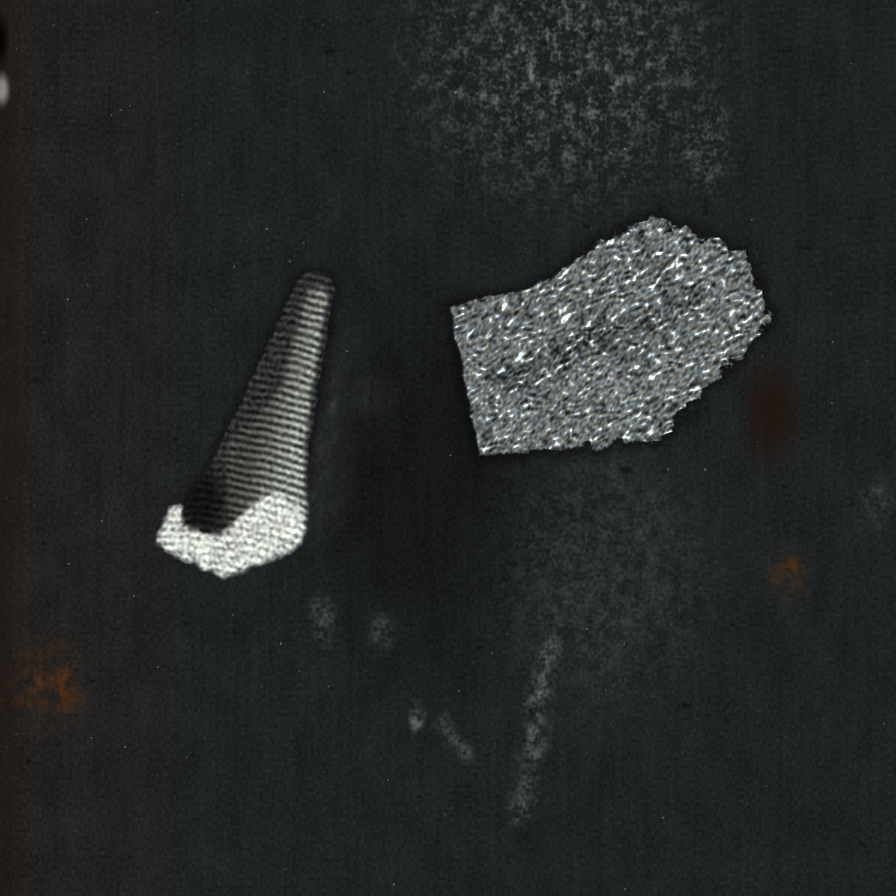
This texture is drawn by a three.js fragment shader. Its source:

```glsl
// Dark scuffed steel plate with a ribbed weld bead, a scaly bright metal patch and rust.
varying vec2 vUv;

const float EDGE = .002;

vec2 hash(vec2 cell) {
  vec2 q = vec2(dot(cell, vec2(127.1, 311.7)), dot(cell, vec2(269.5, 183.3)));
  return fract(sin(q) * 43758.5) * 2. - 1.;
}

// Gradient noise
float noise(vec2 p) {
  vec2 i = floor(p), f = fract(p), e = vec2(1, 0);
  vec2 u = f * f * (3. - 2. * f);
  float low = mix(dot(hash(i), f), dot(hash(i + e), f - e), u.x);
  float high = mix(dot(hash(i + e.yx), f - e.yx), dot(hash(i + 1.), f - 1.), u.x);
  return mix(low, high, u.y);
}

float fbm(vec2 p) {
  float sum = 0., amp = .6;
  for (int i = 0; i < 4; i++) {
    sum += amp * noise(p);
    p = p * 2.03 + 17.3;
    amp *= .6;
  }
  return sum;
}

vec2 rotate(vec2 p, float a) {
  float c = cos(a), s = sin(a);
  return vec2(c * p.x + s * p.y, c * p.y - s * p.x);
}

// Soft ellipse: 1 inside, 0 at the radius
float blob(vec2 p, vec2 centre, vec2 radius) {
  return 1. - smoothstep(.2, 1., length((p - centre) / radius));
}

// Capsule whose radius runs from ra to rb
float taper(vec2 p, vec2 a, vec2 b, float ra, float rb) {
  vec2 ab = b - a;
  float t = clamp(dot(p - a, ab) / dot(ab, ab), 0., 1.);
  return length(p - a - ab * t) - mix(ra, rb, t);
}

// Signed distance to a line, positive left of a to b
float side(vec2 p, vec2 a, vec2 b) {
  return dot(p - a, normalize(vec2(a.y - b.y, b.x - a.x)));
}

float fill(float d, float soft) { return 1. - smoothstep(-soft, soft, d); }

float patchShape(vec2 p) {
  vec2 a = vec2(.502, .656), b = vec2(.735, .757), c = vec2(.826, .718);
  vec2 d = vec2(.862, .642), e = vec2(.735, .51), f = vec2(.535, .492);
  float top = max(side(p, a, b), max(side(p, b, c), side(p, c, d)));
  float base = max(side(p, d, e), max(side(p, e, f), side(p, f, a)));
  return max(top, base) + .014 * blob(p, vec2(.59, .69), vec2(.09, .06));
}

vec3 plate(vec2 p) {
  float grain = noise(p * vec2(300, 240));
  float streaks = noise(p * vec2(150, 9));
  vec3 col = mix(vec3(.137, .128, .122), vec3(.122, .133, .136), smoothstep(0., .25, p.x));
  col *= 1. - .3 * blob(p, vec2(.47, .47), vec2(.22, .3));
  col *= 1. + .42 * grain + .3 * fbm(p * vec2(28, 18)) + .14 * streaks;
  float pits = smoothstep(.25, .6, fbm(p * vec2(45, 60) + 9.));
  float dust = smoothstep(.48, .65, noise(p * 190. + 40.));
  return col * (1. - .6 * pits) + .22 * dust;
}

// Pale worn areas, broken up by speckle
vec3 scuffs(vec2 p) {
  float top = blob(p, vec2(.63, .93), vec2(.25, .22));
  top = max(top, .85 * blob(p, vec2(.785, .84), vec2(.05, .09)));
  vec2 q = p + .012 * vec2(noise(p * 35.), noise(p * 35. + 8.));
  float low = fill(taper(q, vec2(.613, .28), vec2(.58, .09), .012, .008), .014);
  low = max(low, .7 * fill(taper(q, vec2(.495, .19), vec2(.52, .16), .008, .008), .01));
  low = max(low, blob(q, vec2(.465, .2), vec2(.014, .025)));
  low = max(low, .65 * blob(q, vec2(.36, .31), vec2(.025, .04)));
  low = max(low, .6 * blob(q, vec2(.425, .295), vec2(.025, .035)));
  low = max(low, .45 * blob(q, vec2(.98, .44), vec2(.025, .045)));
  low = max(low, .35 * blob(p, vec2(.67, .36), vec2(.18, .22)));
  float speckle = fbm(p * vec2(75, 60)) + .5 * noise(p * 230.);
  float wear = .8 * top * smoothstep(-.2, .6, speckle) + .75 * low * smoothstep(-.4, .5, speckle);
  return vec3(.34, .36, .33) * wear;
}

vec3 addRust(vec3 col, vec2 p) {
  float flakes = smoothstep(-.2, .45, fbm(p * 48. + 3.));
  float orange = blob(p, vec2(.055, .235), vec2(.055, .065));
  orange = max(orange, .55 * blob(p, vec2(.88, .36), vec2(.035, .05)));
  float brown = blob(p, vec2(.86, .54), vec2(.045, .08));
  brown = max(brown, .6 - .6 * smoothstep(0., .035, p.x));
  col = mix(col, vec3(.13, .075, .05), .7 * brown);
  return mix(col, vec3(.38, .21, .08), orange * flakes);
}

vec3 addPatch(vec3 col, vec2 p) {
  float ragged = mix(.007, .026, smoothstep(.5, .75, p.x));
  float d = patchShape(p) + ragged * fbm(p * 38.);
  col *= 1. - .5 * fill(d - .006, .012);
  float scales = noise(rotate(p, .42) * vec2(95, 210) + 1.5 * noise(p * 40.));
  float fine = noise(rotate(p, -.6) * vec2(300, 200));
  float fold = fill(taper(p, vec2(.55, .575), vec2(.77, .665), .006, .008), .02);
  float light = .43 + .5 * scales + .38 * fine + .16 * fbm(p * 22.) - .13 * fold;
  light += .35 * smoothstep(.2, .5, scales + .5 * fine);
  vec3 tint = vec3(.95, 1, .99) + .16 * noise(p * 170.) * vec3(1, .2, -1);
  return mix(col, max(light, .12) * tint, fill(d, EDGE));
}

vec3 addBead(vec3 col, vec2 p) {
  vec2 q = p + .006 * vec2(fbm(p * 45.), fbm(p * 45. + 6.));
  // Faint smear on the right
  float smear = fill(taper(q, vec2(.385, .61), vec2(.35, .43), .012, .03), .022);
  smear = max(smear, .8 * blob(q, vec2(.405, .56), vec2(.06, .035)));
  col += smear * (.035 + .16 * max(fbm(rotate(p, -.35) * vec2(65, 28)), 0.));
  // Dim body with a dark rim
  vec2 neck = vec2(.329, .56), hip = vec2(.297, .486);
  float body = taper(q, vec2(.351, .675), vec2(.287, .47), .022, .052);
  body = min(body, taper(q, vec2(.287, .47), vec2(.25, .42), .05, .045));
  col *= 1. - .45 * fill(body - .005, .01);
  vec2 axis = rotate(p - vec2(.3, .45), -.25);
  float ribs = .5 + .5 * sin(axis.y * 720. + 900. * axis.x * axis.x + 2.5 * noise(p * 38.));
  float grit = noise(p * 210.);
  float dim = .13 + .11 * ribs + .16 * grit;
  dim *= 1. - .6 * blob(p, vec2(.225, .44), vec2(.04, .06));
  col = mix(col, vec3(.95, 1, .97) * dim, fill(body, EDGE));
  // Bright ribbed crest, wider below
  float crest = taper(q, vec2(.353, .668), neck, .012, .017);
  crest = min(crest, taper(q, neck, hip, .017, .044));
  crest = min(crest, taper(q, hip, vec2(.298, .425), .044, .044));
  float shine = mix(.28, .62, smoothstep(-.04, .025, axis.x)) * (.5 + .75 * ribs + .5 * grit);
  col = mix(col, shine * vec3(.97, 1, .94), fill(crest, .005));
  // White molten foot
  vec2 r = q + .007 * noise(p * 75.), toe = vec2(.192, .398), sole = vec2(.252, .379);
  float foot = taper(r, toe, sole, .016, .02);
  foot = min(foot, taper(r, sole, vec2(.307, .413), .022, .034));
  foot = min(foot, taper(r, toe, vec2(.196, .428), .012, .008));
  float glare = .72 + .5 * grit + .35 * fbm(p * 60.) + .2 * ribs;
  return mix(col, clamp(glare, .2, 1.) * vec3(.98, 1, .96), fill(foot, .004));
}

void main() {
  vec3 col = addRust(plate(vUv) + scuffs(vUv), vUv);
  col = addBead(addPatch(col, vUv), vUv);
  // Chipped left border
  col *= 1. - .8 * blob(vUv, vec2(0, .955), vec2(.012, .035));
  col += .4 * blob(vUv, vec2(.002, .9), vec2(.012, .025));
  gl_FragColor = vec4(clamp(col, 0., 1.), 1);
}
```
